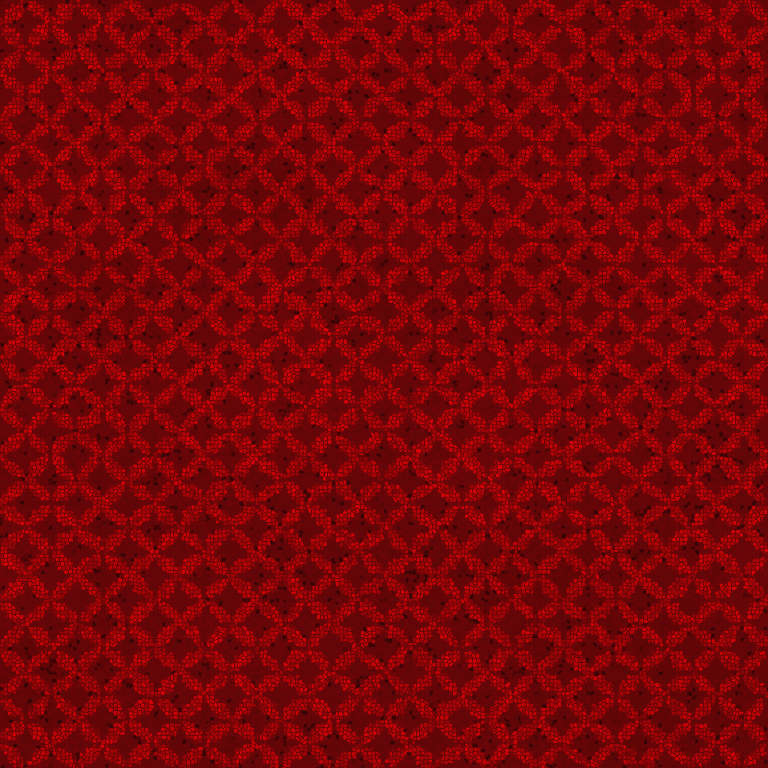
Write a three.js fragment shader that draws this pattern.

```glsl
// Deep red tufted carpet with a diagonal lattice of brighter petal shapes.
varying vec2 vUv;

const vec2 REPEATS = vec2(15.0, 16.0);   // lattice repeats across and up
const float TUFTS = 190.0;               // yarn tufts along each side
const float PETAL_RADIUS = 0.69;         // radius of the overlapping circles

float hash(vec2 p, float seed) {
  return fract(sin(dot(p, vec2(127.1, 311.7)) + seed * 74.7) * 43758.5453);
}

// Value noise that wraps after n cells
float wrapNoise(vec2 uv, float n, float seed) {
  vec2 p = uv * n;
  vec2 i = floor(p);
  vec2 f = fract(p);
  f = f * f * (3.0 - 2.0 * f);
  float a = hash(mod(i, n), seed);
  float b = hash(mod(i + vec2(1.0, 0.0), n), seed);
  float c = hash(mod(i + vec2(0.0, 1.0), n), seed);
  float d = hash(mod(i + 1.0, n), seed);
  return mix(mix(a, b, f.x), mix(c, d, f.x), f.y);
}

// Signed distance to the petals where neighbouring circles overlap
float petals(vec2 uv, float radius) {
  vec2 p = uv * REPEATS;
  vec2 diagonal = vec2(p.x + p.y, p.x - p.y);
  vec2 c = abs(fract(diagonal + 0.5) - 0.5);
  return min(length(c - vec2(1.0, 0.0)), length(c - vec2(0.0, 1.0))) - radius;
}

// Nearest elongated tuft: centre in xy, distance to its rim in z, random in w
vec4 nearestTuft(vec2 uv, float n) {
  vec2 p = uv * n;
  vec2 base = floor(p);
  float first = 9.0;
  float second = 9.0;
  vec2 centre = p;
  float id = 0.0;
  for (int y = -1; y <= 1; y++) {
    for (int x = -1; x <= 1; x++) {
      vec2 cell = base + vec2(float(x), float(y));
      vec2 key = mod(cell, n);
      vec2 spot = cell + 0.15 + 0.7 * vec2(hash(key, 1.0), hash(key, 2.0));
      float angle = 6.2832 * hash(key, 3.0);
      vec2 along = vec2(cos(angle), sin(angle));
      vec2 d = p - spot;
      float dist = length(vec2(dot(d, along) * 0.8, dot(d, vec2(-along.y, along.x)) * 1.2));
      if (dist < first) {
        second = first;
        first = dist;
        centre = spot;
        id = hash(key, 4.0);
      } else {
        second = min(second, dist);
      }
    }
  }
  return vec4(centre / n, second - first, id);
}

// Plain pile with sparse dark flecks
vec3 groundColor(float light, float id) {
  vec3 color = mix(vec3(0.35, 0.025, 0.03), vec3(0.43, 0.02, 0.03), 0.4 * light + 0.6 * id);
  float fleck = (1.0 - smoothstep(0.05, 0.1, id)) * light;
  return mix(color, vec3(0.22, 0.015, 0.02), fleck);
}

// Bright looped pile with shaded gaps
vec3 petalColor(float light, float id) {
  return mix(vec3(0.40, 0.02, 0.025), vec3(0.82, 0.01, 0.03), light * (0.4 + 0.6 * id));
}

void main() {
  vec4 tuft = nearestTuft(vUv, TUFTS);
  float light = smoothstep(0.0, 0.38, tuft.z);

  // Uneven weaving bends the lattice slightly
  vec2 wobble = vec2(wrapNoise(vUv, 40.0, 5.0), wrapNoise(vUv, 40.0, 6.0)) - 0.5;
  vec2 place = mix(vUv, tuft.xy, 0.8) + wobble * 0.006;

  // Whole tufts join or leave a petal, giving a ragged outline
  float edge = petals(place, PETAL_RADIUS) + (hash(vec2(tuft.w), 7.0) - 0.5) * 0.07;
  float inPetal = 1.0 - smoothstep(-0.03, 0.03, edge);

  vec3 color = mix(groundColor(light, tuft.w), petalColor(light, tuft.w), inPetal);
  color *= 0.96 + 0.08 * wrapNoise(vUv, 8.0, 8.0);
  gl_FragColor = vec4(color, 1.0);
}
```
